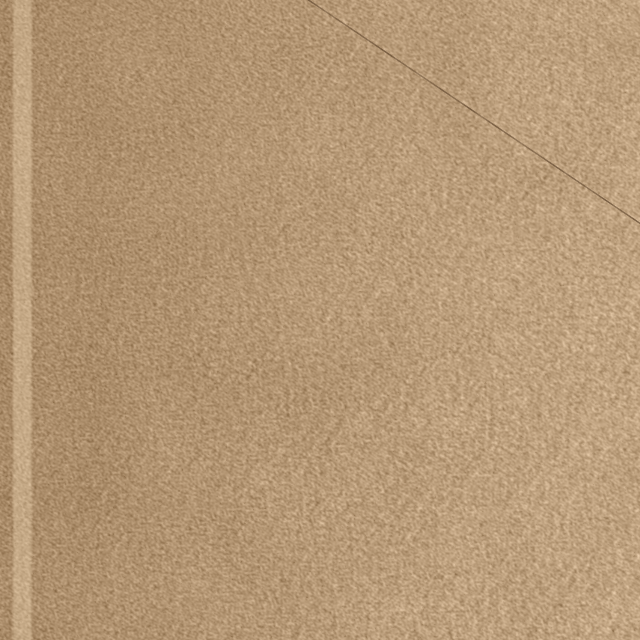
This texture is drawn by a three.js fragment shader. Its source:

```glsl
#define SHADOW_TAN vec3(0.662, 0.542, 0.405)
#define LIGHT_TAN vec3(0.758, 0.645, 0.510)
#define STRIPE_TINT vec3(0.095, 0.105, 0.105)
#define STRIPE_CENTER 0.0350
#define STRIPE_HALF_WIDTH 0.0145
#define CREASE_START vec2(0.482, 1.0)
#define CREASE_END vec2(1.0, 0.651)
#define CREASE_WIDTH 0.0012
#define FINE_GRAIN 0.17
#define COARSE_GRAIN 0.11
#define FIBER_GRAIN 0.065
#define CLOUD_GRAIN 0.035

varying vec2 vUv;

vec2 gradientAt(vec2 cell) {
  vec2 h = vec2(dot(cell, vec2(127.1, 311.7)), dot(cell, vec2(269.5, 183.3)));
  return 2.0 * fract(sin(h) * 43758.55) - 1.0;
}

float gradientNoise(vec2 p) {
  vec2 cell = floor(p);
  vec2 f = fract(p);
  vec2 w = f * f * f * (f * (f * 6.0 - 15.0) + 10.0);
  float a = dot(gradientAt(cell), f);
  float b = dot(gradientAt(cell + vec2(1.0, 0.0)), f - vec2(1.0, 0.0));
  float c = dot(gradientAt(cell + vec2(0.0, 1.0)), f - vec2(0.0, 1.0));
  float d = dot(gradientAt(cell + 1.0), f - 1.0);
  return mix(mix(a, b, w.x), mix(c, d, w.x), w.y);
}

// Signed distance to the infinite line through a and b
float lineDistance(vec2 p, vec2 a, vec2 b) {
  vec2 along = normalize(b - a);
  return dot(p - a, vec2(-along.y, along.x));
}

float paperGrain(vec2 p) {
  // Short flecks slope down to the right
  vec2 slanted = vec2(0.83 * p.x - 0.56 * p.y, 0.56 * p.x + 0.83 * p.y);
  float coarseness = smoothstep(0.1, 1.3, p.x + 0.5 * (1.0 - p.y));
  float fine = gradientNoise(slanted * vec2(190.0, 255.0));
  float coarse = gradientNoise(slanted * vec2(95.0, 145.0) + 31.7);
  float fibers = gradientNoise(p * vec2(150.0, 24.0) + 7.3);
  float clouds = gradientNoise(p * vec2(9.0, 6.0) + 3.1);
  float specks = smoothstep(0.28, 0.6, gradientNoise(p * 215.0 + 19.4));
  return FINE_GRAIN * fine
       + COARSE_GRAIN * mix(0.65, 1.15, coarseness) * coarse
       + FIBER_GRAIN * mix(0.5, 1.1, coarseness) * fibers
       + CLOUD_GRAIN * clouds - 0.07 * specks;
}

void main() {
  vec2 p = vUv;

  // Broad light from the right, slightly stronger near the bottom
  float light = 0.06 + 0.88 * smoothstep(-0.15, 1.1, p.x + 0.08 * (0.5 - p.y));
  vec3 color = mix(SHADOW_TAN, LIGHT_TAN, light);

  // Pale vertical stripe with soft sides and a faint shadow
  float fromStripe = abs(p.x - STRIPE_CENTER) - STRIPE_HALF_WIDTH;
  float stripe = 1.0 - smoothstep(-0.003, 0.003, fromStripe);
  color += STRIPE_TINT * stripe;
  color -= 0.018 * (1.0 - stripe) * exp(-max(fromStripe, 0.0) * 45.0);

  // Grain fades a little on the smoother stripe
  color += paperGrain(p) * mix(1.0, 0.7, stripe) * vec3(0.98, 1.0, 1.02);

  // Thin dark crease with a lit upper lip
  float crease = lineDistance(p, CREASE_START, CREASE_END);
  float wear = 0.85 + 0.6 * gradientNoise(vec2(p.x * 45.0, 2.5));
  float groove = 1.0 - smoothstep(0.3 * CREASE_WIDTH, 1.6 * CREASE_WIDTH, abs(crease));
  float lip = exp(-pow((crease - 0.004) / 0.0025, 2.0));
  color += 0.018 * lip;
  color = mix(color, vec3(0.40, 0.30, 0.20), 0.72 * groove * wear);

  gl_FragColor = vec4(clamp(color, 0.0, 1.0), 1.0);
}
```
